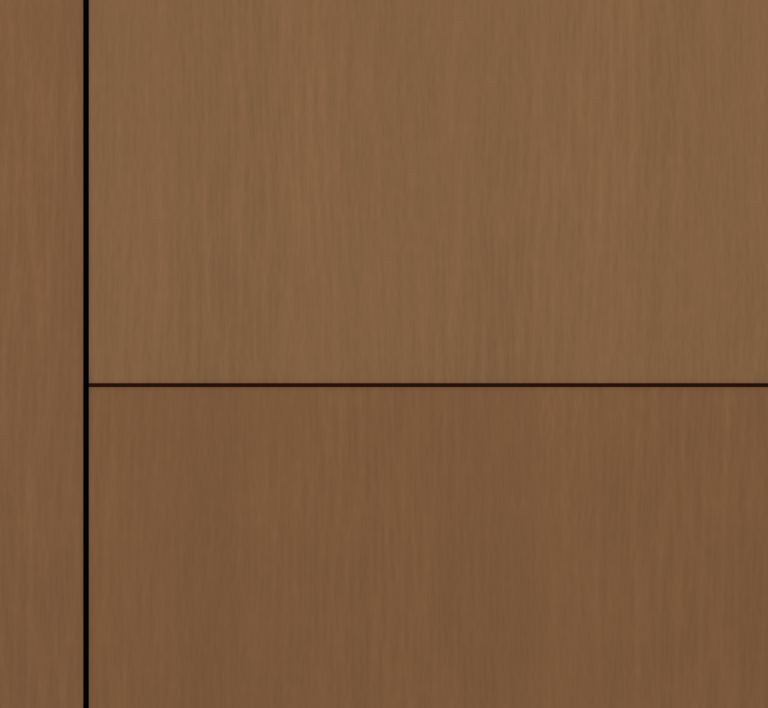
Give the GLSL for this texture, as a Shadertoy shader.

```glsl
const vec3 UPPER_WOOD = vec3(0.510, 0.376, 0.258);
const vec3 LOWER_WOOD = vec3(0.494, 0.354, 0.238);
const vec3 SIDE_WOOD = vec3(0.494, 0.355, 0.243);
const vec3 SEAM_DARK = vec3(0.015, 0.010, 0.010);
const vec3 JOINT_DARK = vec3(0.150, 0.070, 0.040);
const float SEAM_X = 0.1215;
const float SEAM_HALF = 0.0037;
const float JOINT_Y = 0.456;
const float JOINT_HALF = 0.0026;
const float EDGE_SHADE = 0.10;
const vec2 FIBRE_SCALE = vec2(105.0, 7.0);
const vec2 PORE_SCALE = vec2(230.0, 42.0);
const float FIBRE_DEPTH = 0.075;
const float PORE_DEPTH = 0.045;
const float BAND_DEPTH = 0.018;

vec2 hash2(vec2 cell) {
    vec3 q = fract(cell.xyx * vec3(0.1031, 0.1030, 0.0973));
    q += dot(q, q.yzx + 33.33);
    return fract((q.xx + q.yz) * q.zy);
}

// Distance to the nearest scattered cell centre
float cellular(vec2 p) {
    vec2 base = floor(p);
    float nearest = 8.0;
    for (int y = -1; y <= 1; y++) {
        for (int x = -1; x <= 1; x++) {
            vec2 cell = base + vec2(x, y);
            vec2 offset = cell + hash2(cell) - p;
            nearest = min(nearest, dot(offset, offset));
        }
    }
    return sqrt(nearest);
}

// Broad tonal stripes running along the boards
float bands(vec2 p) {
    float sum = 0.0;
    float frequency = 17.0;
    float weight = 1.0;
    for (int i = 0; i < 4; i++) {
        float phase = float(i) * 2.4;
        sum += weight * sin(p.x * frequency + phase + 0.8 * sin(p.y * 3.0 + phase));
        frequency *= 1.83;
        weight *= 0.72;
    }
    return sum;
}

float grain(vec2 p, float seed) {
    vec2 q = p + vec2(seed * 0.37, seed * 1.71);
    q.x += 0.005 * sin(q.y * 5.0 + q.x * 9.0) + 0.0015 * sin(q.y * 17.0 + q.x * 31.0);
    float fibre = cellular(q * FIBRE_SCALE) - 0.47;
    float pore = cellular(q * PORE_SCALE) - 0.47;
    float patches = 0.75 + 0.25 * sin(q.x * 14.0 + 2.0 * sin(q.y * 4.0));
    return patches * FIBRE_DEPTH * fibre + PORE_DEPTH * pore + BAND_DEPTH * 0.5 * bands(q);
}

// Soft coverage of a line from its centre distance
float lineMask(float dist, float halfWidth, float pixel) {
    return 1.0 - smoothstep(-pixel, pixel, abs(dist) - halfWidth);
}

void mainImage(out vec4 fragColor, in vec2 fragCoord) {
    vec2 p = fragCoord / iResolution.y;
    float pixel = 0.8 / iResolution.y;
    float seamDist = p.x - SEAM_X;
    float jointDist = p.y - JOINT_Y;
    float isRight = step(0.0, seamDist);
    float isUpper = step(0.0, jointDist);

    // Three boards with their own tone and grain
    vec3 wood = mix(SIDE_WOOD, mix(LOWER_WOOD, UPPER_WOOD, isUpper), isRight);
    float seed = isRight * (1.0 + isUpper);
    wood *= 1.0 + grain(p, seed);

    // Gentle falloff toward the foot of the boards
    wood *= 0.975 + 0.04 * smoothstep(0.0, 0.8, p.y);

    // Contact shading beside the gaps
    wood *= 1.0 - EDGE_SHADE * exp(-max(abs(seamDist) - SEAM_HALF, 0.0) * 320.0);
    wood *= 1.0 - isRight * EDGE_SHADE * exp(-max(abs(jointDist) - JOINT_HALF, 0.0) * 320.0);

    // Horizontal joint, then the vertical seam over its end
    float joint = isRight * lineMask(jointDist, JOINT_HALF, pixel);
    vec3 color = mix(wood, JOINT_DARK, joint);
    color = mix(color, SEAM_DARK, lineMask(seamDist, SEAM_HALF, pixel));
    fragColor = vec4(color, 1.0);
}
```
